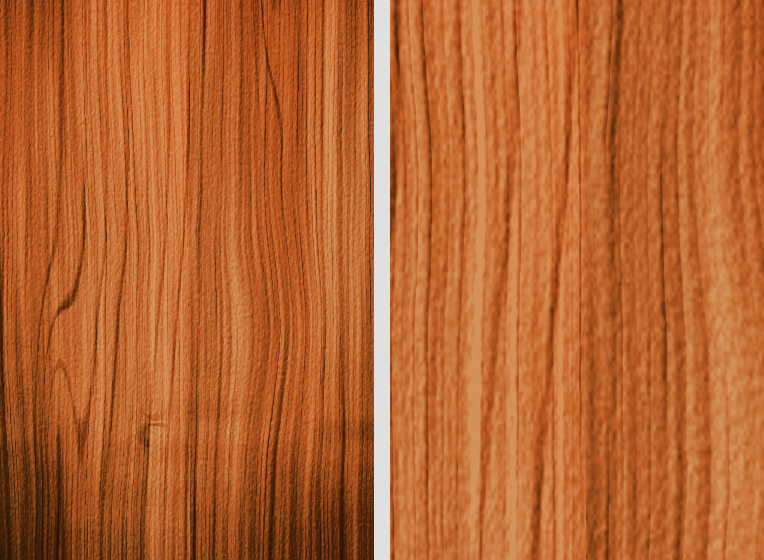
Left, the full canvas; right, a detail of the centre.
Reproduce this texture procedurally as a Shadertoy shader.

```glsl
// Two joined boards of reddish cherry wood with crisp vertical grain and darkened edges.

// Palette from deep shadow to pale sapwood
const vec3 SHADOW = vec3(0.17, 0.07, 0.015);
const vec3 UMBER  = vec3(0.29, 0.13, 0.03);
const vec3 BROWN  = vec3(0.45, 0.21, 0.06);
const vec3 RUSSET = vec3(0.62, 0.295, 0.105);
const vec3 ORANGE = vec3(0.715, 0.34, 0.13);
const vec3 AMBER  = vec3(0.78, 0.43, 0.20);
const vec3 SAP    = vec3(0.83, 0.57, 0.35);

const float SEAM = 0.508;        // joint between boards, share of width
const float BASE_TONE = 0.68;
const float VIGNETTE = 2.1;
const float FOOT_SHADE = 0.5;    // extra darkness along the bottom
const float RING_COUNT = 27.0;   // growth rings per canvas height
const float RING_DEPTH = 1.5;
const float PORE_COUNT = 122.0;  // thin secondary lines
const float PORE_DEPTH = 1.15;
const float EMBOSS = 0.36;

float hash(vec2 p) {
    vec3 a = fract(vec3(p.xyx) * 0.1031);
    a += dot(a, a.yzx + 33.33);
    return fract((a.x + a.y) * a.z);
}

// Smooth value noise, -1 to 1
float noise(vec2 p) {
    vec2 i = floor(p), f = fract(p);
    f = f * f * f * (f * (f * 6.0 - 15.0) + 10.0);
    float low  = mix(hash(i), hash(i + vec2(1, 0)), f.x);
    float high = mix(hash(i + vec2(0, 1)), hash(i + vec2(1, 1)), f.x);
    return 2.0 * mix(low, high, f.y) - 1.0;
}

float bell(float x, float centre, float width) {
    float d = (x - centre) / width;
    return exp(-d * d);
}

// Dark line that builds up from start and ends sharply once per ring
float ringLine(float r, float start) {
    float f = fract(r);
    return smoothstep(start, 0.90, f) * (1.0 - smoothstep(0.92, 1.0, f));
}

vec3 woodColour(float t) {
    vec3 c = mix(SHADOW, UMBER, smoothstep(-3.2, -1.8, t));
    c = mix(c, BROWN,  clamp((t + 1.8) / 0.75, 0.0, 1.0));
    c = mix(c, RUSSET, clamp((t + 1.05) / 0.65, 0.0, 1.0));
    c = mix(c, ORANGE, clamp((t + 0.4) / 0.5, 0.0, 1.0));
    c = mix(c, AMBER,  clamp((t - 0.1) / 0.6, 0.0, 1.0));
    return mix(c, SAP, clamp((t - 0.7) / 1.0, 0.0, 1.0));
}

void mainImage(out vec4 fragColor, in vec2 fragCoord) {
    vec2 q = fragCoord / iResolution.xy;
    vec2 p = fragCoord / iResolution.y;
    float pixel = 1.0 / iResolution.x;
    float right = smoothstep(SEAM - pixel, SEAM + pixel, q.x);
    float seed = q.x > SEAM ? 37.0 : 0.0;

    // Grain coordinate: slight waves plus a bulge in the right board
    float u = p.x + 0.009 * noise(vec2(p.x * 5.0 + seed, p.y * 2.0))
                  + 0.0018 * noise(vec2(p.x * 14.0 + seed, p.y * 9.0))
                  + 0.0003 * noise(vec2(p.x * 60.0 + seed, p.y * 70.0));
    u -= 0.024 * right * bell(p.y, 0.40, 0.17) * bell(p.x, 0.50, 0.09);
    u -= 0.006 * (1.0 - right) * bell(p.y, 0.22, 0.12) * bell(p.x, 0.22, 0.08);
    float g = u + seed;

    // Broad colour bands
    float tone = BASE_TONE + 0.28 * noise(vec2(g * 13.0, p.y * 0.7));
    tone += (1.0 - right) * (0.45 * bell(q.x, 0.44, 0.10) - 0.35 * bell(q.x, 0.12, 0.07));
    tone += right * (0.40 * bell(q.x, 0.64, 0.05) * smoothstep(0.8, 0.5, q.y)
                   + 0.50 * bell(q.x, 0.86, 0.04)
                   - 0.38 * bell(q.x, SEAM, 0.07) - 0.35 * bell(q.x, 0.75, 0.07));

    // Long streaks from broad to hair-thin
    tone += 0.40 * noise(vec2(g * 48.0, p.y * 0.9 + 5.0));
    tone += 0.50 * noise(vec2(g * 125.0, p.y * 1.4 + 9.0));
    tone += 0.55 * noise(vec2(g * 290.0, p.y * 5.0 + 3.0));

    // Growth rings, with arches low on the left and high on the right
    float rings = g * RING_COUNT + 0.9 * noise(vec2(g * 6.0, p.y * 1.0 + 2.0));
    rings += 2.4 * (1.0 - right) * bell(p.x, 0.10, 0.03) * smoothstep(0.58, 0.20, p.y);
    rings += 1.8 * right * bell(p.x, 0.485, 0.03) * smoothstep(0.72, 1.08, p.y);
    float strength = 0.2 + 0.8 * hash(vec2(floor(rings), 4.0));
    strength *= 0.9 + 0.4 * noise(vec2(g * 12.0, p.y * 4.0));
    tone -= RING_DEPTH * strength * ringLine(rings, 0.74);

    // Thin, nearly continuous lines at uneven spacing
    float pores = g * PORE_COUNT + 0.9 * noise(vec2(g * 34.0, p.y * 0.8));
    float weight = hash(vec2(floor(pores), 11.0));
    float broken = smoothstep(-0.9, 0.3, noise(vec2(floor(pores) * 3.7, p.y * 6.0)));
    tone -= PORE_DEPTH * (0.25 + 0.95 * weight) * broken * ringLine(pores, 0.56);

    // Cross figure and a small knot in the lower left board
    tone += 0.25 * noise(vec2(p.x * 8.0 + seed, p.y * 26.0)) * bell(p.y, 0.2, 0.14);
    vec2 k = (p - vec2(0.272, 0.225)) * vec2(38.0, 25.0);
    float smudge = noise(vec2(p.x * 28.0, p.y * 85.0 + 4.0 * noise(p * 30.0)));
    tone -= 1.6 * exp(-dot(k, k)) * smoothstep(-0.1, 0.7, smudge);

    // Embossed fibre surface, lit from the side
    vec2 fibre = vec2(u * 390.0, p.y * 170.0);
    tone += EMBOSS * (noise(fibre) - noise(fibre + vec2(0.6, -0.35)));
    tone += 0.30 * noise(p * vec2(560.0, 340.0) + 7.0);

    // Edge darkening
    float edge = length(q - vec2(0.5, 0.57));
    tone -= VIGNETTE * smoothstep(0.35, 0.88, edge);
    tone -= FOOT_SHADE * smoothstep(0.42, 0.0, q.y);

    // Redder towards the top, browner below
    float warmth = 1.3 * (q.y - 0.5) + 0.6 * noise(vec2(g * 8.0, p.y * 1.5 + 8.0));
    vec3 colour = woodColour(tone) * (1.0 + warmth * vec3(0.03, -0.07, -0.14));
    fragColor = vec4(clamp(colour, 0.0, 1.0), 1.0);
}
```
